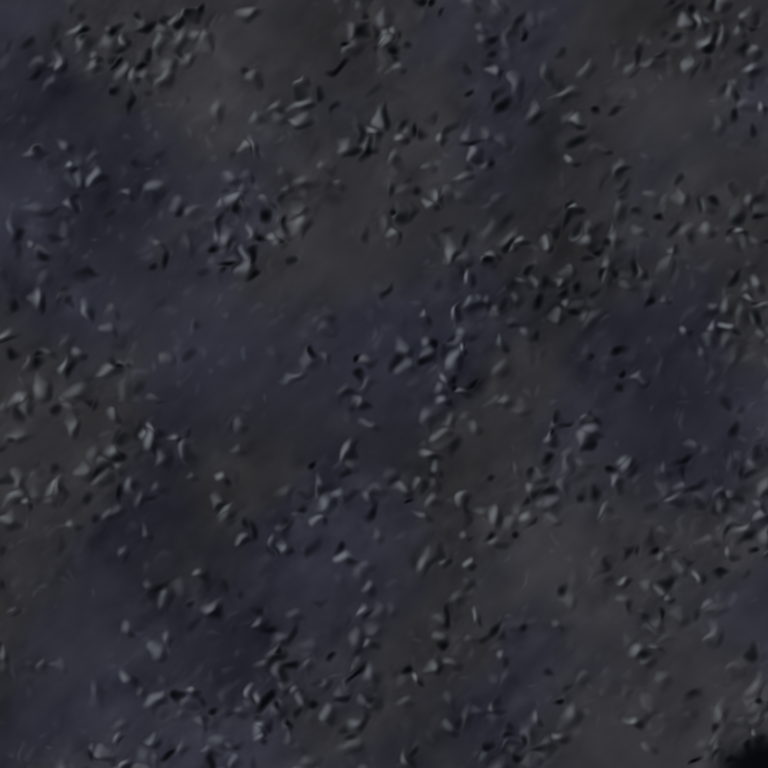
Write a three.js fragment shader that draws this texture.

```glsl
varying vec2 vUv;

const vec3 WARM_STONE = vec3(0.196, 0.195, 0.208);
const vec3 BLUE_STONE = vec3(0.166, 0.172, 0.214);
const vec3 PIT_COLOR = vec3(0.030, 0.036, 0.050);
const vec3 GLINT_COLOR = vec3(0.45, 0.47, 0.49);

vec4 hash4(vec2 p) {
  vec4 q = fract(p.xyxy * vec4(0.1031, 0.1030, 0.0973, 0.1099));
  q += dot(q, q.wzxy + 33.33);
  return fract((q.xxyz + q.yzzw) * q.zywx);
}

float noise(vec2 p) {
  vec2 i = floor(p);
  vec2 f = fract(p);
  f = f * f * (3.0 - 2.0 * f);
  float low = mix(hash4(i).x, hash4(i + vec2(1.0, 0.0)).x, f.x);
  float high = mix(hash4(i + vec2(0.0, 1.0)).x, hash4(i + 1.0).x, f.x);
  return mix(low, high, f.y);
}

float fbm(vec2 p) {
  float sum = 0.0;
  float weight = 0.5;
  for (int i = 0; i < 4; i++) {
    sum += weight * noise(p);
    p = mat2(1.6, 1.2, -1.2, 1.6) * p + 7.3;
    weight *= 0.5;
  }
  return sum / 0.9375;
}

vec2 rotate(vec2 p, float angle) {
  float c = cos(angle);
  float s = sin(angle);
  return vec2(c * p.x + s * p.y, c * p.y - s * p.x);
}

// Small patches where the surface is rough
float roughness(vec2 p, float seed) {
  vec2 q = rotate(p, 0.7);
  float patches = 0.5 * noise(q * vec2(9.0, 12.0) + seed) + 0.5 * noise(q * 27.0 + seed);
  return smoothstep(0.27, 0.80, patches);
}

// Soft slanted grains, one per cell, strongest inside rough patches
float grains(vec2 p, float cells, float seed, float patchSeed, float density) {
  vec2 g = p * cells;
  vec2 id = floor(g);
  float cover = 0.0;
  for (int y = -1; y <= 1; y++) {
    for (int x = -1; x <= 1; x++) {
      vec2 cell = id + vec2(float(x), float(y));
      vec4 place = hash4(cell + seed);
      vec4 shape = hash4(cell + seed + 57.0);
      vec2 center = cell + place.xy;
      vec2 d = rotate(g - center, mix(0.25, 1.6, place.z));
      vec2 size = vec2(mix(0.26, 0.62, shape.x * shape.x), mix(0.18, 0.27, shape.y));
      float chance = density * roughness(center / cells, patchSeed);
      float strength = smoothstep(0.0, 0.35, chance - shape.z) * mix(0.35, 1.0, shape.w);
      float body = 1.0 - smoothstep(0.1, 1.5, length(d / size));
      cover = max(cover, body * strength);
    }
  }
  return cover;
}

void main() {
  vec2 p = vUv;

  // Cloudy stone, drawn out along the rising diagonal
  vec2 along = rotate(p, 0.6) * vec2(4.0, 6.5);
  float tint = smoothstep(0.34, 0.74, fbm(along + 4.0));
  vec3 color = mix(WARM_STONE, BLUE_STONE, tint);
  color *= 0.99 + 0.50 * (fbm(p * 7.0 + 31.0) - 0.5);

  // Blurred mottling, stronger on rough ground
  float rough = roughness(p, 13.0);
  vec2 streak = rotate(p, 0.8) * vec2(30.0, 52.0);
  color += mix(0.035, 0.13, rough) * (fbm(streak) - 0.5);

  // Uneven outlines for the grains
  vec2 wobble = vec2(noise(p * 62.0), noise(p * 62.0 + 19.0)) - 0.5;
  vec2 q = p + 0.012 * wobble;

  // Dull specks, then glints with shaded flanks, then deep pits
  float dull = grains(q, 52.0, 211.0, 5.0, 0.75);
  float glint = grains(q, 42.0, 83.0, 13.0, 1.0);
  float flank = grains(q + vec2(-0.010, 0.007), 42.0, 83.0, 13.0, 1.0);
  float pit = grains(q, 40.0, 149.0, 13.0, 0.90);
  color += vec3(0.048, 0.050, 0.052) * dull;
  color = mix(color, PIT_COLOR, 0.60 * flank);
  color = mix(color, GLINT_COLOR, 0.85 * glint);
  color = mix(color, PIT_COLOR, pit);

  // Shadow in the lower right corner
  float corner = length((p - vec2(1.0, 0.0)) / vec2(0.08, 0.05));
  color = mix(PIT_COLOR, color, smoothstep(0.35, 1.1, corner));

  gl_FragColor = vec4(color, 1.0);
}
```
